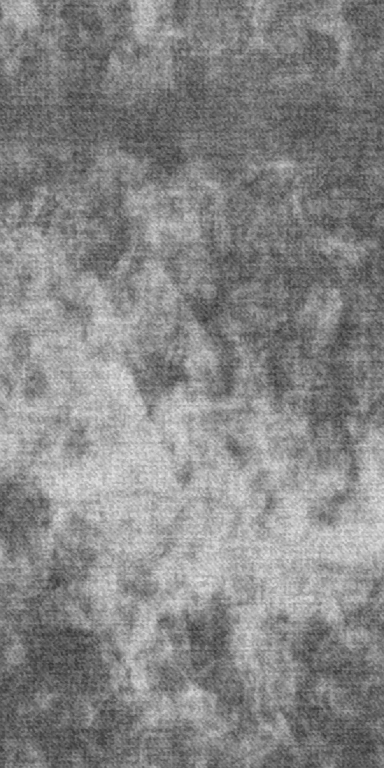
A Shadertoy shader for this texture:

```glsl
const float BASE_TONE = 0.46;
const float FADE_GAIN = 0.20;
const float FADE_HEIGHT = 0.70;
const float FADE_SPREAD = 0.38;
const float BAND_HEIGHT = 1.70;
const float BAND_DEPTH = 0.085;
const float CLOUD_GAIN = 0.25;
const float CLOUD_DECAY = 0.84;
const float FIBER_GAIN = 0.13;
const float CREASE_GAIN = 0.12;
const float CREASE_WIDTH = 0.045;
const float WARP = 0.05;
const float THREAD_GAIN = 0.085;
const float GRAIN_GAIN = 0.17;
const float TWILL_GAIN = 0.022;
const float TWILL_COUNT = 82.0;
const float TAU = 6.2832;

// Worn patches: centre, radius, tone change
const vec4 PATCHES[10] = vec4[10](
    vec4(0.96, 0.98, 0.22, -0.16), vec4(0.68, 1.20, 0.17, -0.08),
    vec4(0.05, 0.95, 0.25, 0.08), vec4(0.04, 0.65, 0.08, -0.28),
    vec4(0.04, 0.38, 0.15, -0.18), vec4(0.10, 0.10, 0.22, -0.10),
    vec4(0.41, 1.00, 0.06, -0.19), vec4(0.57, 0.37, 0.07, -0.19),
    vec4(0.93, 0.16, 0.18, -0.06), vec4(0.95, 0.63, 0.15, 0.08));

// Creases: start point, end point
const vec4 CREASES[10] = vec4[10](
    vec4(0.32, 1.09, 0.43, 0.81), vec4(0.42, 0.81, 0.59, 0.54),
    vec4(0.58, 0.55, 0.68, 0.25), vec4(0.80, 1.27, 0.61, 1.01),
    vec4(0.66, 0.95, 0.47, 0.92), vec4(0.22, 1.35, 0.31, 1.17),
    vec4(0.43, 0.41, 0.20, 0.06), vec4(0.43, 1.29, 0.56, 1.10),
    vec4(0.47, 0.43, 0.56, 0.05), vec4(0.70, 0.22, 0.79, 0.01));

vec3 hash3(vec2 p) {
    vec3 q = fract(p.xyx * vec3(0.1031, 0.1030, 0.0973));
    q += dot(q, q.yxz + 33.33);
    return fract((q.xxy + q.yzz) * q.zyx);
}

// Smooth cellular noise, centred on zero
float cells(vec2 p) {
    vec2 home = floor(p);
    float sum = 0.0, weight = 0.0;
    for (int y = -1; y <= 1; y++)
    for (int x = -1; x <= 1; x++) {
        vec2 cell = home + vec2(x, y);
        vec3 h = hash3(cell + 57.0);
        vec2 d = cell + 0.2 + 0.6 * h.xy - p;
        float w = exp(-5.0 * dot(d, d));
        sum += w * h.z;
        weight += w;
    }
    return sum / weight - 0.5;
}

float clouds(vec2 p) {
    float sum = 0.0, gain = 1.0;
    for (int i = 0; i < 5; i++) {
        sum += gain * cells(p);
        p = mat2(1.5, 1.1, -1.1, 1.5) * p + 7.3;
        gain *= CLOUD_DECAY;
    }
    return sum;
}

// Lit fold: crisp dark edge on one side, soft falloff on the other
float crease(vec2 p, vec4 ends) {
    vec2 span = ends.zw - ends.xy;
    float len = length(span);
    vec2 dir = span / len;
    vec2 q = p - ends.xy;
    float along = dot(q, dir) / len;
    float side = dot(q, vec2(dir.y, -dir.x));
    float taper = smoothstep(-0.15, 0.25, along) * smoothstep(1.15, 0.75, along);
    float light = smoothstep(-0.008, 0.008, side) * exp(-max(side, 0.0) / CREASE_WIDTH);
    float shade = smoothstep(0.004, -0.008, side) * exp(min(side, 0.0) / CREASE_WIDTH);
    return taper * (light - 0.45 * shade);
}

// Long threads both ways, fine grain and diagonal twill
float weave(vec2 p) {
    float weft = cells(p * vec2(7.0, 165.0));
    float warp = cells(p * vec2(165.0, 12.0) + 31.0);
    float grain = cells(p * vec2(165.0, 185.0) + 11.0);
    float twill = sin(TAU * TWILL_COUNT * (p.x + 0.8 * p.y) + 3.0 * weft);
    return THREAD_GAIN * (weft + 0.6 * warp) + GRAIN_GAIN * grain + TWILL_GAIN * twill;
}

void mainImage(out vec4 fragColor, in vec2 fragCoord) {
    vec2 p = fragCoord / iResolution.x;
    vec2 bend = vec2(cells(p * 9.0), cells(p * 9.0 + 40.0));
    vec2 q = p + WARP * bend;

    // Broad fading by height
    float fade = (q.y - FADE_HEIGHT) / FADE_SPREAD;
    float band = exp(-pow((p.y - BAND_HEIGHT) / 0.10, 2.0));
    float tone = BASE_TONE + FADE_GAIN * exp(-fade * fade) - BAND_DEPTH * band;

    // Blotches and patches
    tone += CLOUD_GAIN * (1.0 - 0.65 * band) * clouds(q * vec2(6.5, 5.2));
    for (int i = 0; i < 10; i++) {
        vec2 d = (q - PATCHES[i].xy) / PATCHES[i].z;
        tone += PATCHES[i].w * exp(-dot(d, d));
    }

    // Slanted wrinkles and creases, on the lower part
    float worn = smoothstep(1.5, 1.1, p.y);
    float fibers = cells(vec2(p.x + 0.5 * p.y, p.y - 1.2 * p.x) * vec2(24.0, 6.0))
                 + cells(vec2(p.x - 0.7 * p.y, p.y + 0.9 * p.x) * vec2(22.0, 6.0) + 23.0);
    tone += FIBER_GAIN * worn * fibers;
    vec2 foldPoint = p + 0.02 * bend;
    for (int i = 0; i < 10; i++) tone += CREASE_GAIN * crease(foldPoint, CREASES[i]);

    // Soft limits keep the cloth between charcoal and pale grey
    tone = 0.54 + 0.24 * tanh((tone - 0.53) / 0.24);
    tone += weave(p);
    fragColor = vec4(vec3(clamp(tone, 0.0, 1.0)), 1.0);
}
```
